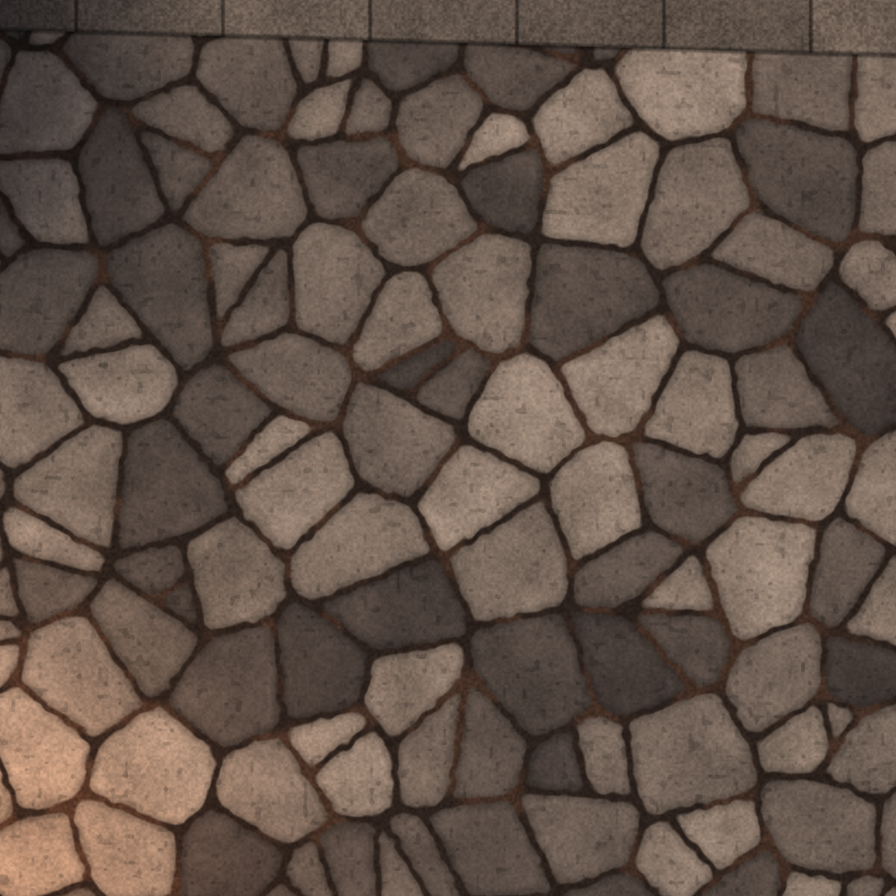
Reproduce this texture procedurally as a WebGL 1 fragment shader.

```glsl
precision highp float;
// Crazy paving of worn brown stones below a slanted kerb of square slabs.
// Stones are Voronoi cells with rounded joints, some split in two; noise adds
// mottling, pits and grain, and broad light runs from cold shade to warm glow.
uniform vec2 u_resolution;

const float STONES = 9.6; // cells across the canvas

float hash(vec2 p) {
  vec3 q = fract(vec3(p.xyx) * 0.1031);
  q += dot(q, q.yzx + 33.33);
  return fract((q.x + q.y) * q.z);
}

vec2 hash2(vec2 p) {
  return vec2(hash(p + 17.0), hash(p + 71.0));
}

float noise(vec2 p) {
  vec2 i = floor(p), f = fract(p);
  f = f * f * (3.0 - 2.0 * f);
  return mix(mix(hash(i), hash(i + vec2(1.0, 0.0)), f.x),
             mix(hash(i + vec2(0.0, 1.0)), hash(i + 1.0), f.x), f.y);
}

float fbm(vec2 p) {
  float sum = 0.0, amp = 0.5;
  for (int i = 0; i < 5; i++) {
    sum += amp * noise(p);
    p = mat2(1.6, 1.2, -1.2, 1.6) * p + 5.3;
    amp *= 0.5;
  }
  return sum;
}

vec2 site(vec2 cell) {
  return cell + 0.5 + 0.9 * (hash2(cell) - 0.5);
}

// Returns the stone id in xy and the rounded distance to its joint in z
vec3 paving(vec2 p) {
  vec2 base = floor(p), id = base, centre = p;
  float nearest = 100.0;
  for (int y = -1; y <= 1; y++)
    for (int x = -1; x <= 1; x++) {
      vec2 cell = base + vec2(float(x), float(y));
      vec2 s = site(cell);
      float d = dot(s - p, s - p);
      if (d < nearest) { nearest = d; id = cell; centre = s; }
    }

  // Exponential smooth minimum over the borders rounds the corners
  float sum = 0.0;
  for (int y = -2; y <= 2; y++)
    for (int x = -2; x <= 2; x++) {
      vec2 cell = id + vec2(float(x), float(y));
      vec2 s = site(cell);
      if (x != 0 || y != 0)
        sum += exp(-26.0 * dot(0.5 * (s + centre) - p, normalize(s - centre)));
    }

  // A straight cut divides some stones into slabs
  if (hash(id + 131.0) < 0.2) {
    float angle = 6.2832 * hash(id + 53.0);
    float cut = dot(p - centre, vec2(cos(angle), sin(angle)));
    sum += exp(-26.0 * abs(cut));
    id += vec2(37.0, 91.0) * step(0.0, cut);
  }
  return vec3(id, -log(sum) / 26.0);
}

void main() {
  vec2 uv = gl_FragCoord.xy / u_resolution.y;
  float pixel = 1.0 / u_resolution.y;

  // Shared surface texture
  float mottle = fbm(uv * 22.0 + 3.0) - 0.48;
  float grain = noise(uv * 260.0) + noise(uv * 410.0 + 9.0) - 1.0;
  float pits = smoothstep(0.76, 0.92, noise(uv * 135.0 + 40.0));

  // Stones with slightly ragged outlines
  vec2 ragged = vec2(noise(uv * 95.0), noise(uv * 95.0 + 50.0)) - 0.5;
  vec3 stone = paving(uv * STONES + 0.045 * ragged + 4.0);
  float tone = hash(stone.xy + 7.0);
  vec3 color = mix(vec3(0.275, 0.235, 0.215), vec3(0.59, 0.51, 0.45), tone);
  color *= 1.0 + 0.42 * mottle + 0.13 * grain - 0.16 * pits;
  color *= mix(0.8, 1.0, smoothstep(0.03, 0.13, stone.z));

  // Earth joints with rusty patches
  float rust = smoothstep(0.45, 0.75, noise(uv * 30.0 + 80.0));
  vec3 earth = mix(vec3(0.165, 0.125, 0.105), vec3(0.26, 0.18, 0.14), rust);
  earth *= 1.0 + 0.25 * grain;
  float soft = pixel * STONES;
  color = mix(earth, color, smoothstep(0.025 - soft, 0.042 + soft, stone.z));

  // Kerb along the top, with thin joints between its slabs
  float kerb = uv.y - 0.967 + 0.029 * uv.x;
  float slab = (uv.x - 0.085) / 0.164;
  float gap = abs(fract(slab + 0.5) - 0.5) * 0.164;
  vec3 kerbColor = vec3(0.40, 0.345, 0.305) * (0.9 + 0.2 * hash(vec2(floor(slab), 5.0)));
  kerbColor *= 1.0 + 0.3 * mottle + 0.24 * grain;
  kerbColor *= mix(0.55, 1.0, smoothstep(0.0005, 0.0025 + pixel, gap));
  color = mix(color, kerbColor, smoothstep(-pixel, pixel, kerb));
  color *= mix(0.6, 1.0, smoothstep(0.0005, 0.004 + pixel, abs(kerb)));

  // Cold shade at upper left, warm glow at lower left
  float shade = smoothstep(0.27, 0.0, uv.x) * smoothstep(0.52, 0.9, uv.y);
  float glow = exp(-11.0 * dot(uv, uv));
  color *= mix(vec3(1.0), vec3(0.48, 0.50, 0.55), shade);
  color *= 1.0 + glow * vec3(0.42, 0.25, 0.12);
  gl_FragColor = vec4(color, 1.0);
}
```
